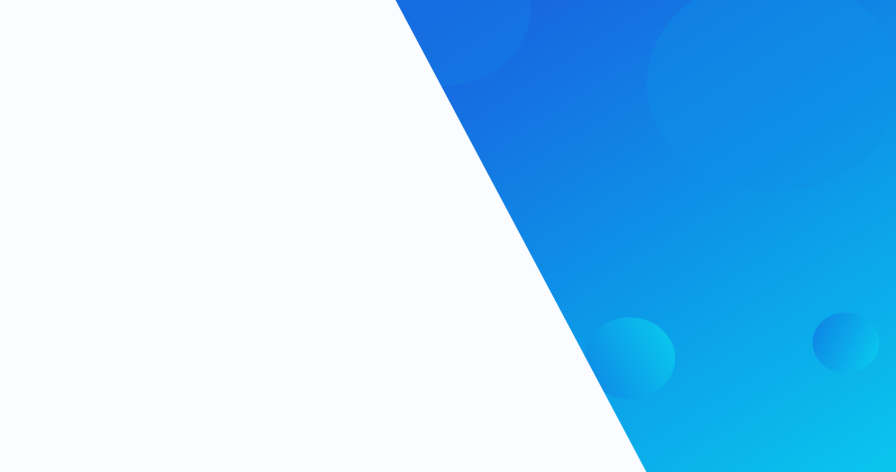
This background is drawn by a Shadertoy shader. Its source:

```glsl
// Pale panel cut by a slanted edge beside a blue-to-cyan field with soft discs.
#define PAPER vec3(0.984, 0.990, 1.000)
#define DEEP_BLUE vec3(0.098, 0.380, 0.875)
#define SKY_BLUE vec3(0.050, 0.575, 0.907)
#define CYAN vec3(0.038, 0.770, 0.930)
#define EDGE_TOP 0.4414
#define EDGE_BOTTOM 0.7214
#define FIELD_SLOPE vec2(0.77, -0.64)
#define FIELD_ORIGIN vec2(0.516, 1.0)

// Three-stop colour ramp
vec3 ramp(float t) {
    t = clamp(t, 0.0, 1.0) * 2.0;
    return t < 1.0 ? mix(DEEP_BLUE, SKY_BLUE, t) : mix(SKY_BLUE, CYAN, t - 1.0);
}

// Disc filled along a direction from one ramp position to another
vec3 addDisc(vec3 base, vec2 uv, vec2 center, vec2 radius,
             vec2 direction, vec2 rampRange, float opacity) {
    vec2 q = (uv - center) / radius;
    float d = length(q);
    float aa = fwidth(d);
    float cover = 1.0 - smoothstep(-0.75 * aa, 0.75 * aa, d - 1.0);
    float along = 0.5 + 0.5 * dot(q, normalize(direction));
    vec3 fill = ramp(mix(rampRange.x, rampRange.y, along));
    return mix(base, fill, cover * opacity);
}

void mainImage(out vec4 fragColor, in vec2 fragCoord) {
    vec2 uv = fragCoord / iResolution.xy;

    // Diagonal field
    vec3 color = ramp(dot(uv - FIELD_ORIGIN, FIELD_SLOPE));

    // Large faint discs, then small bright ones
    color = addDisc(color, uv, vec2(0.495, 0.988), vec2(0.098, 0.170),
                    vec2(1.0, -1.0), vec2(0.26, 0.34), 0.40);
    color = addDisc(color, uv, vec2(0.863, 0.823), vec2(0.141, 0.229),
                    vec2(1.0, -1.0), vec2(0.44, 0.48), 0.45);
    color = addDisc(color, uv, vec2(0.703, 0.241), vec2(0.0505, 0.0865),
                    vec2(1.0, 0.45), vec2(0.44, 1.0), 1.0);
    color = addDisc(color, uv, vec2(0.944, 0.274), vec2(0.0372, 0.064),
                    vec2(1.0, -0.45), vec2(0.40, 1.0), 1.0);

    // Slanted panel on the left
    float side = uv.x - mix(EDGE_BOTTOM, EDGE_TOP, uv.y);
    float aa = fwidth(side);
    color = mix(PAPER, color, smoothstep(-0.6 * aa, 0.6 * aa, side));

    fragColor = vec4(color, 1.0);
}
```
